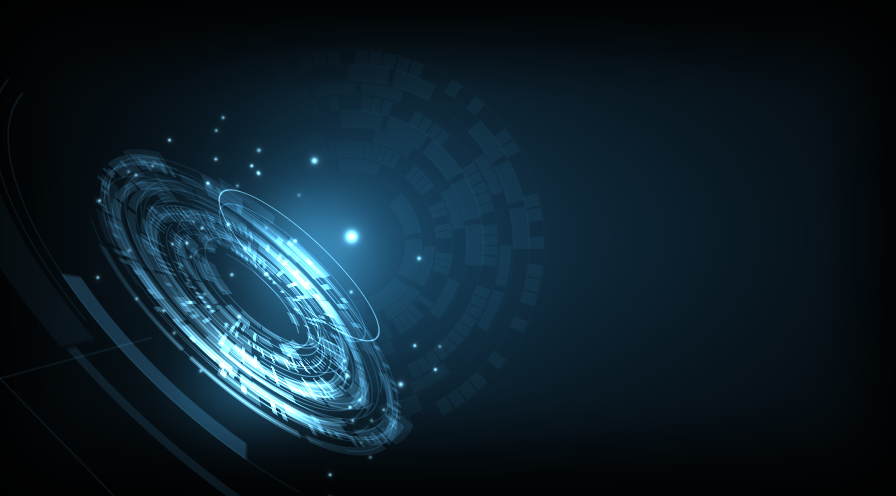
Give the GLSL for this background, as a WebGL 2 fragment shader.

```glsl
#version 300 es
precision highp float;
uniform vec2 u_resolution;
out vec4 fragColor;

#define DISC_CENTER vec2(0.50, 0.39)
#define HUD_CENTER vec2(0.704, 0.507)
#define DISC_AXIS vec2(0.73, -0.683)
#define DISC_RINGS 34
#define DISC_SQUASH 0.36
#define SPARKS 54
#define DEEP vec3(0.012, 0.027, 0.036)
#define STEEL vec3(0.20, 0.43, 0.58)
#define ICE vec3(0.58, 0.87, 0.96)

const float TAU = 6.2831853;
float px; // one pixel in canvas heights

float hash(float n) { return fract(sin(n * 127.1 + 3.7) * 43758.5453); }

float blob(vec2 p, vec2 center, vec2 size) {
  vec2 d = (p - center) / size;
  return exp(-dot(d, d));
}

// Axes along and across the tilted discs
vec2 tilt(vec2 p) {
  return vec2(dot(p, DISC_AXIS), dot(p, vec2(-DISC_AXIS.y, DISC_AXIS.x)));
}

// Elliptical band of radius R and half width w
float ring(vec2 q, float squash, float R, float w) {
  float r = length(vec2(q.x, q.y / squash)) + 1e-4;
  float slope = length(vec2(q.x, q.y / (squash * squash))) / r;
  float d = (abs(r - R) - w) / max(slope, 1.0);
  return 1.0 - smoothstep(-0.7 * px, 0.9 * px, d);
}

float angleOf(vec2 q, float squash) { return atan(q.y / squash, q.x); }

// Angular cells: fill is the covered part, keep the share of cells lit
float cells(float angle, float count, float fill, float keep, float seed) {
  float x = angle / TAU * count + hash(seed);
  float id = mod(floor(x), count);
  float edge = 0.01 + count * px * 0.5;
  float s = abs(fract(x) - 0.5) * 2.0;
  float lit = step(hash(id * 1.73 + seed * 9.1), keep);
  return lit * (1.0 - smoothstep(fill - edge, fill + edge, s));
}

float arc(vec2 q, float R, float w, float from, float to) {
  float a = angleOf(q, 0.4);
  float gate = smoothstep(from - 0.01, from + 0.01, a) * (1.0 - smoothstep(to - 0.01, to + 0.01, a));
  return ring(q, 0.4, R, w) * gate;
}

float line(vec2 p, vec2 a, vec2 b) {
  vec2 d = b - a;
  float t = clamp(dot(p - a, d) / dot(d, d), 0.0, 1.0);
  return 1.0 - smoothstep(0.0, 0.0015 + px, length(p - a - d * t));
}

float star(vec2 p, vec2 center, float size) {
  float d = length(p - center) / size;
  return exp(-d * d) + 0.28 * exp(-d * 0.8);
}

// Flat, faint dial behind the discs
float dial(vec2 q) {
  float a = atan(q.y, q.x), sum = 0.0;
  for (int i = 0; i < 9; i++) {
    float f = float(i), R = 0.13 + f * 0.031;
    float teeth = mod(f, 3.0) == 2.0 ? 84.0 : 9.0 + f * 2.0;
    float w = 0.008 + 0.011 * hash(f + 5.0);
    sum += ring(q, 1.0, R, w) * cells(a, teeth, 0.88, 0.62, f + 20.0);
    sum += 0.4 * ring(q, 1.0, R + 0.016, 0.001);
  }
  return sum;
}

// Stack of broken rings, wide bands mixed with hairlines
float discs(vec2 q) {
  float sum = 0.0;
  for (int i = 0; i < DISC_RINGS; i++) {
    float f = float(i), t = f / float(DISC_RINGS - 1);
    float R = mix(0.13, 0.405, t) + 0.02 * (hash(f) - 0.5);
    vec2 c = q - vec2(0.02, 0.045) * (hash(f + 40.0) - 0.5) - vec2(0.0, 0.025 * (1.0 - t));
    float a = angleOf(c, DISC_SQUASH), kind = hash(f + 80.0);
    float hair = ring(c, DISC_SQUASH, R, 0.0012) * cells(a, 3.0, 0.9, 0.8, f);
    float wide = ring(c, DISC_SQUASH, R, 0.006 + 0.016 * hash(f + 60.0));
    float count = kind > 0.8 ? 90.0 : floor(7.0 + 20.0 * hash(f + 12.0));
    float fill = kind > 0.8 ? 0.5 : 0.93;
    sum += 0.5 * hair + (0.2 + 0.45 * kind) * wide * cells(a, count, fill, 0.36, f + 7.0);
  }
  return sum;
}

void main() {
  px = 1.0 / u_resolution.y;
  vec2 p = gl_FragCoord.xy * px;
  vec2 q = tilt(p - DISC_CENTER);

  // Background glows
  vec3 color = DEEP;
  color += vec3(0.035, 0.105, 0.155) * blob(p, vec2(1.10, 0.53), vec2(0.60, 0.43));
  color += vec3(0.05, 0.16, 0.23) * blob(p, vec2(0.69, 0.50), vec2(0.34, 0.33));
  color += vec3(0.14, 0.29, 0.37) * blob(p, vec2(0.63, 0.48), vec2(0.13));
  color += vec3(0.07, 0.19, 0.26) * blob(p, vec2(0.51, 0.22), vec2(0.13, 0.11));
  vec2 side = min(p, u_resolution * px - p);
  color *= smoothstep(-0.08, 0.22, side.y) * smoothstep(-0.10, 0.18, side.x);

  // Dial and outer arcs
  color += vec3(0.014, 0.034, 0.043) * dial(p - HUD_CENTER) * smoothstep(0.45, 0.95, p.x);
  float outer = 0.55 * arc(q, 0.59, 0.032, -2.10, -1.22);
  outer += 0.28 * arc(q, 0.80, 0.02, -1.82, -1.20) + 0.13 * arc(q, 0.76, 0.075, -2.6, -1.83);
  outer += 0.25 * (arc(q, 0.62, 0.002, -3.14, -1.0) + arc(q, 0.66, 0.002, -3.14, -1.9));
  outer += 0.22 * (line(p, vec2(0.0, 0.237), vec2(0.305, 0.319)) + line(p, vec2(0.0, 0.237), vec2(0.23, 0.0)));
  color += STEEL * 0.65 * outer;

  // Lit discs and the thin ellipse above them
  float light = 0.36 + 1.1 * blob(p, vec2(0.52, 0.22), vec2(0.15, 0.10));
  light += 0.75 * blob(p, vec2(0.61, 0.42), vec2(0.11)) + 0.3 * blob(p, vec2(0.40, 0.34), vec2(0.14));
  color += mix(STEEL, ICE, clamp(light - 0.25, 0.0, 1.0)) * discs(q) * light;
  vec2 top = tilt(p - vec2(0.603, 0.465));
  color += ICE * 0.6 * ring(top, 0.27, 0.214, 0.0014);
  color += STEEL * 0.5 * ring(top + vec2(0.0, 0.02), 0.27, 0.195, 0.0012);

  // Scattered sparks and main stars
  float glow = 0.0;
  for (int i = 0; i < SPARKS; i++) {
    float f = float(i);
    vec2 s = vec2(hash(f + 200.0) - 0.5, hash(f + 300.0) + hash(f + 400.0) - 1.0);
    vec2 c = vec2(0.54, 0.41) + DISC_AXIS * s.x * 0.78 + vec2(0.683, 0.73) * s.y * 0.27;
    glow += (0.25 + 0.6 * hash(f + 500.0)) * star(p, c, 0.0032);
  }
  glow += 1.3 * star(p, vec2(0.709, 0.523), 0.011) + 0.9 * star(p, vec2(0.634, 0.676), 0.006);
  glow += 0.8 * star(p, vec2(0.808, 0.225), 0.005) + 0.7 * star(p, vec2(0.70, 0.242), 0.005);
  glow += 0.7 * star(p, vec2(0.845, 0.479), 0.004) + 0.6 * star(p, vec2(0.522, 0.697), 0.004);
  color += ICE * glow;

  fragColor = vec4(min(color, 1.0), 1.0);
}
```
